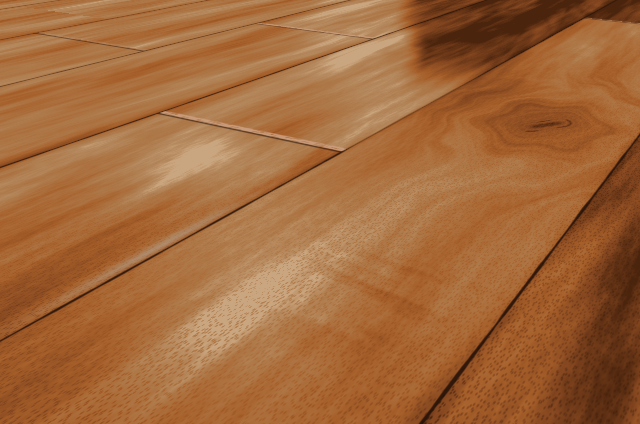
Write a Shadertoy shader that draws this texture.

```glsl
const vec3 UMBER = vec3(0.29, 0.14, 0.05);
const vec3 CHESTNUT = vec3(0.51, 0.27, 0.12);
const vec3 AMBER = vec3(0.65, 0.37, 0.16);
const vec3 HONEY = vec3(0.69, 0.46, 0.26);
const vec3 SHEEN = vec3(0.79, 0.65, 0.50);
const vec3 TAN = vec3(0.67, 0.51, 0.35);
const vec3 GAP = vec3(0.15, 0.07, 0.03);
const vec3 WORN_EDGE = vec3(0.80, 0.62, 0.50);
const vec3 COOL_EDGE = vec3(0.70, 0.65, 0.59);
const float PLANK_LENGTH = 11.0;

float hash(float n) { return fract(sin(n * 91.7) * 4375.5); }

vec2 hash2(vec2 p) {
    return fract(sin(vec2(dot(p, vec2(127.1, 311.7)), dot(p, vec2(269.5, 183.3)))) * 4375.5);
}

// Distance to the nearest scattered point
float cellular(vec2 p) {
    vec2 cell = floor(p), f = fract(p);
    float nearest = 2.0;
    for (int y = -1; y <= 1; y++)
        for (int x = -1; x <= 1; x++) {
            vec2 o = vec2(x, y);
            nearest = min(nearest, length(o + hash2(cell + o) - f));
        }
    return nearest;
}

float layeredSines(vec2 p, float seed) {
    float sum = 0.0, amp = 0.5;
    p += seed * vec2(3.1, 1.7);
    for (int i = 0; i < 5; i++) {
        sum += amp * sin(p.x + 0.9 * sin(p.y));
        p = mat2(0.96, 0.28, -0.28, 0.96) * p * 1.75 + sin(p.yx * 0.8) + 1.3;
        amp *= 0.66;
    }
    return sum;
}

float glow(vec2 p, vec2 center, vec2 radius) {
    vec2 d = (p - center) / radius;
    return exp(-dot(d, d));
}

float band(float d, float halfWidth, float aa) {
    return 1.0 - smoothstep(halfWidth - aa, halfWidth + aa, abs(d));
}

float isRow(float row, float wanted) { return 1.0 - step(0.5, abs(row - wanted)); }

vec3 woodRamp(float t) {
    t = clamp(t, 0.0, 1.0) * 4.0;
    vec3 c = mix(UMBER, CHESTNUT, min(t, 1.0));
    c = mix(c, AMBER, clamp(t - 1.0, 0.0, 1.0));
    c = mix(c, HONEY, clamp(t - 2.0, 0.0, 1.0));
    return mix(c, SHEEN, clamp(t - 3.0, 0.0, 1.0));
}

// Floor plane: x counts planks across, y runs along them
vec2 floorCoords(vec2 p) {
    float depth = 1.28 - p.y + 0.02 * (1.961 - p.x);
    return vec2((1.961 - p.x) / depth - 0.745, (p.x + 2.655) / depth);
}

// Staggered end joint of each row
float jointOffset(float row) {
    return 7.7 + 4.4 * cos(3.14159 * row) * pow(0.55, row);
}

// Light pools and dark reflections lying on the varnish
float reflections(vec2 p, vec2 plank, float row, float pastJoint) {
    float ripple = layeredSines(plank * vec2(5.0, 1.0), 2.0);
    float main = isRow(row, 0.0), second = isRow(row, 1.0);
    float t = 0.27 * main * glow(p - vec2(0.35 * (p.y - 0.35), 0.0), vec2(0.60, 0.36), vec2(0.22, 0.29));
    t += second * (1.0 - pastJoint) * (0.28 + 0.2 * ripple) * glow(p, vec2(0.47, 0.62), vec2(0.24, 0.12));
    t -= second * (1.0 - pastJoint) * 0.2 * smoothstep(0.5, 0.05, fract(plank.x));
    t += (1.0 - main) * 0.26 * glow(p, vec2(0.85, 0.87), vec2(0.12, 0.17));
    float edge = 0.96 + 0.02 * ripple;
    float shade = smoothstep(edge - 0.03, edge + 0.05, p.x) * smoothstep(0.77, 0.87, p.y);
    t -= shade * step(0.5, row) * (0.60 + 0.10 * ripple);
    t -= main * (0.24 * glow(p, vec2(1.14, 0.80), vec2(0.20, 0.08)) + 0.6 * pastJoint);
    return t - 0.28 * glow(p, vec2(0.0), vec2(0.42, 0.28)) - 0.18 * glow(p, vec2(0.95, 0.0), vec2(0.3, 0.16));
}

void mainImage(out vec4 fragColor, in vec2 fragCoord) {
    vec2 p = fragCoord / iResolution.y;
    vec2 plank = floorCoords(p);
    vec2 aa = fwidth(plank);
    float row = floor(plank.x), across = fract(plank.x);
    float alongJoint = plank.y - jointOffset(row);
    float pastJoint = step(0.0, alongJoint);
    float seed = hash(row + 7.0 * floor(alongJoint / PLANK_LENGTH) + 3.0);
    float main = isRow(row, 0.0), front = step(row, -0.5);

    // Grain bends into rings around the knot
    vec2 toKnot = vec2(across - 0.40, (plank.y - 6.7) * 0.38);
    float knot = length(toKnot + 0.03 * sin(toKnot.yx * 23.0));
    float ringed = main * smoothstep(0.75, 0.15, knot);
    float grainX = mix(across, knot * 1.5, ringed);
    float streak = layeredSines(vec2(grainX * 9.0, plank.y * 0.75 * (1.0 - 0.6 * ringed)), seed * 9.0);
    float fibre = layeredSines(vec2(grainX * 55.0, plank.y * 3.0), seed * 5.0 + 4.0);
    float curl = layeredSines(vec2(across * 3.0, plank.y * 7.0), 1.0);

    // Tone of the wood
    float rough = mix(0.20, 0.14, main) + 0.07 * front;
    float tone = 0.67 + 0.06 * (seed - 0.5) + rough * streak + 0.05 * fibre;
    tone -= 0.33 * front;
    tone += 0.04 * step(2.5, row);
    tone -= main * 0.32 * max(curl + 0.3, 0.0) * glow(p, vec2(0.87, 0.30), vec2(0.23, 0.11));
    tone -= main * (0.24 * exp(-8.0 * knot * knot) + 0.25 * exp(-400.0 * knot * knot));
    tone -= main * 0.25 * band(knot - 0.07, 0.006, 0.012) * smoothstep(-0.2, 0.6, sin(toKnot.x * 60.0));
    tone += reflections(p, plank, row, pastJoint);

    // Short pore strokes along the grain, faded where they grow too small
    float visible = 1.0 - smoothstep(0.4, 1.4, aa.x * 120.0);
    float pore = smoothstep(0.45, 0.05, cellular(plank * vec2(120.0, 24.0)));
    tone -= 0.20 * (pore - 0.25) * visible * (0.75 + 0.5 * streak);
    tone += 0.10 * (cellular(plank * vec2(75.0, 9.0)) - 0.5) * (1.0 - smoothstep(0.5, 1.6, aa.x * 75.0));

    // Rounded plank edges and a pale film over the varnish
    float edge = min(across, 1.0 - across);
    tone -= 0.18 * exp(-edge * 38.0);
    vec3 color = woodRamp(tone);
    float haze = smoothstep(0.45, 0.85, tone) * mix(0.45, 0.3, main);
    color = mix(color, TAN, haze * (1.0 - smoothstep(0.85, 1.0, tone)));
    float litEdge = isRow(row, 1.0) * band(across - 0.03, 0.015, 0.02) * glow(vec2(plank.y), vec2(3.4), vec2(0.95));
    color = mix(color, COOL_EDGE, 0.6 * litEdge);

    // End joints: worn light lip with a dark, chipped side
    float wear = cellular(plank * vec2(16.0, 30.0));
    float lit = mix(0.4, 0.9, smoothstep(0.15, 0.5, wear)) * mix(1.0, 0.3, step(2.5, row) + main);
    float jointed = step(row, 3.5);
    color = mix(color, GAP, jointed * 0.6 * band(alongJoint + 0.05, 0.016, aa.y * 0.7));
    color = mix(color, WORN_EDGE, jointed * lit * band(alongJoint, 0.036, aa.y * 0.7));

    // Long seams of uneven width, one partly warm, fainter far away
    float warm = isRow(floor(plank.x + 0.5), 1.0) * smoothstep(5.2, 5.5, plank.y) * smoothstep(8.5, 7.0, plank.y);
    vec3 seamColor = mix(GAP, AMBER * 0.85, 0.7 * warm);
    float uneven = layeredSines(vec2(plank.y * 6.0, floor(plank.x + 0.5)), 3.0);
    float seam = band(edge, 0.0042 + 0.0016 * uneven, aa.x * 0.7);
    color = mix(color, seamColor, seam * mix(0.9, 0.4, smoothstep(2.0, 4.0, plank.x)));
    fragColor = vec4(color, 1.0);
}
```
